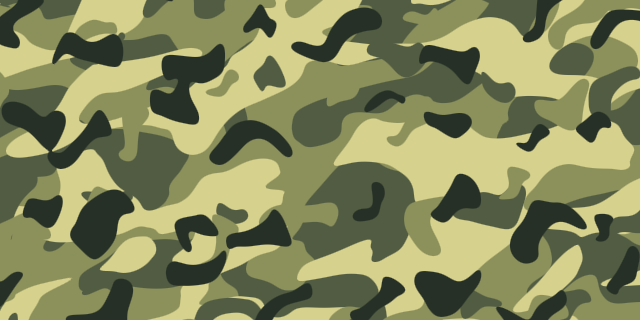
Reproduce this pattern procedurally as a Shadertoy shader.

```glsl
float hash(vec2 p) {
    return fract(sin(dot(p, vec2(127.1, 311.7))) * 43758.5453);
}

mat2 rotation(float a) {
    return mat2(cos(a), -sin(a), sin(a), cos(a));
}

// Slope of a random unit gradient at a lattice point
float slope(vec2 lattice, vec2 offset) {
    float a = 6.2832 * hash(lattice);
    return dot(vec2(cos(a), sin(a)), offset);
}

float gradientNoise(vec2 p) {
    vec2 i = floor(p), f = p - i, e = vec2(0.0, 1.0);
    vec2 u = f * f * f * (f * (f * 6.0 - 15.0) + 10.0);
    return mix(mix(slope(i, f), slope(i + e.yx, f - e.yx), u.x),
               mix(slope(i + e.xy, f - e.xy), slope(i + e.yy, f - e.yy), u.x), u.y);
}

vec2 warp(vec2 p) {
    return vec2(gradientNoise(p), gradientNoise(p + 37.4));
}

float smoothMin(float a, float b, float k) {
    float h = max(k - abs(a - b), 0.0) / k;
    return min(a, b) - h * h * k * 0.25;
}

// Large tilted patches, positive inside
float patches(vec2 p, float seed) {
    vec2 q = rotation(0.35) * p * vec2(1.0) ;
    q = q * vec2(3.0, 5.6) + seed;
    q += 0.55 * warp(q * 0.9 + 11.0);
    return gradientNoise(q) + 0.3 * gradientNoise(q * 1.9 + 5.0);
}

// Scattered wavy capsules, one per cell, positive inside
float blobs(vec2 p, float cells, float size, float seed) {
    vec2 q = (p + 0.07 * warp(p * 6.0 + seed)) * cells + seed;
    vec2 home = floor(q);
    float d = 1.0;
    for (int y = -1; y <= 1; y++)
    for (int x = -1; x <= 1; x++) {
        vec2 cell = home + vec2(x, y);
        vec2 jitter = vec2(hash(cell + 3.1), hash(cell + 7.7)) - 0.5;
        float s = size * mix(0.6, 1.4, hash(cell + 13.3));
        float phase = 6.2832 * hash(cell + 19.9);
        float tilt = 0.5 + 1.1 * (hash(cell + 23.7) - 0.5);

        vec2 l = rotation(tilt) * (q - cell - 0.5 - 0.65 * jitter) / s;
        l.y += 0.08 * sin(l.x * 9.0 + phase);
        float radius = 0.13 * (1.0 + 0.28 * sin(l.x * 7.0 + phase * 2.0));
        float capsule = length(vec2(max(abs(l.x) - 0.2, 0.0), l.y)) - radius;
        d = smoothMin(d, capsule * s, 0.08);
    }
    return -d;
}

// Antialiased coverage of a field that is positive inside
float cover(float field) {
    return clamp(0.5 + field / max(fwidth(field), 1e-5), 0.0, 1.0);
}

void mainImage(out vec4 fragColor, in vec2 fragCoord) {
    vec2 p = fragCoord / iResolution.y;

    vec3 sand = vec3(0.84, 0.82, 0.55);
    vec3 olive = vec3(0.55, 0.57, 0.36);
    vec3 moss = vec3(0.32, 0.36, 0.26);
    vec3 night = vec3(0.15, 0.19, 0.15);

    // Ground of three colours
    vec3 col = mix(olive, moss, cover(patches(p, 41.0) - 0.05));
    col = mix(col, sand, cover(patches(p, 8.0)));

    // Small blobs over the ground
    col = mix(col, moss, cover(blobs(p, 2.8, 0.75, 5.3)));
    col = mix(col, olive, cover(blobs(p, 2.9, 0.75, 61.6)));
    col = mix(col, night, cover(blobs(p, 3.8, 0.98, 27.2)));

    fragColor = vec4(col, 1.0);
}
```
